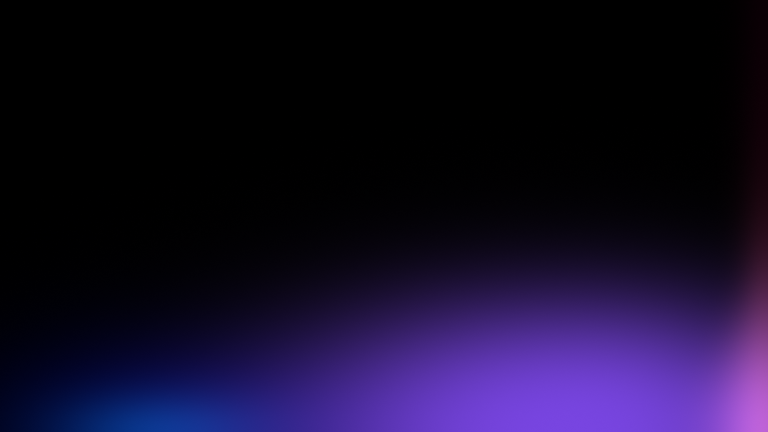
A WebGL 2 fragment shader for this background:

```glsl
#version 300 es
precision highp float;
// Soft aurora rising from the lower edge of a black field.
// Sums elliptical falloffs: a broad violet dome, a low blue pool with a
// brighter core, and a narrow rose glow along the right border.

uniform vec2 u_resolution;
out vec4 fragColor;

// Positions and radii are fractions of the canvas width and height.
const vec3 VIOLET = vec3(0.47, 0.27, 0.88);
const vec2 VIOLET_CENTER = vec2(0.75, 0.0);
const vec2 VIOLET_RADIUS = vec2(0.40, 0.32);
const float VIOLET_RIGHT_RADIUS = 0.34;
const float VIOLET_POWER = 2.6;

const vec2 BLUE_CENTER = vec2(0.20, 0.0);
const vec3 BLUE_HALO = vec3(0.0, 0.01, 0.28);
const vec2 BLUE_HALO_RADIUS = vec2(0.22, 0.20);
const vec3 BLUE_CORE = vec3(0.0, 0.18, 0.20);
const vec2 BLUE_CORE_RADIUS = vec2(0.13, 0.09);

const vec3 ROSE_LOW = vec3(0.35, 0.21, 0.23);
const vec3 ROSE_TALL = vec3(0.09, 0.0, 0.04);
const float ROSE_LOW_HEIGHT = 0.36;
const float ROSE_TALL_HEIGHT = 1.1;
const vec2 ROSE_WIDTH = vec2(0.065, 0.035);  // at the base, higher up
const float ROSE_TAPER = 0.40;

const float DITHER = 1.0 / 255.0;

// Elliptical glow; a higher power gives a flatter top and steeper flank.
float glow(vec2 offset, vec2 radius, float power) {
    return exp(-pow(length(offset / radius), power));
}

float bell(float x) {
    return exp(-x * x);
}

float hash(vec2 p) {
    vec3 q = fract(p.xyx * 0.1031);
    q += dot(q, q.yzx + 33.33);
    return fract((q.x + q.y) * q.z);
}

vec3 violetDome(vec2 uv) {
    vec2 offset = uv - VIOLET_CENTER;
    vec2 radius = VIOLET_RADIUS;
    if (offset.x > 0.0) radius.x = VIOLET_RIGHT_RADIUS;
    return VIOLET * glow(offset, radius, VIOLET_POWER);
}

vec3 bluePool(vec2 uv) {
    vec2 offset = uv - BLUE_CENTER;
    return BLUE_HALO * glow(offset, BLUE_HALO_RADIUS, 2.0)
         + BLUE_CORE * glow(offset, BLUE_CORE_RADIUS, 2.0);
}

vec3 roseEdge(vec2 uv) {
    float width = mix(ROSE_WIDTH.x, ROSE_WIDTH.y, smoothstep(0.0, ROSE_TAPER, uv.y));
    vec3 column = ROSE_LOW * bell(uv.y / ROSE_LOW_HEIGHT)
                + ROSE_TALL * bell(uv.y / ROSE_TALL_HEIGHT);
    return column * bell((1.0 - uv.x) / width);
}

void main() {
    vec2 uv = gl_FragCoord.xy / u_resolution;
    vec3 color = violetDome(uv) + bluePool(uv) + roseEdge(uv);

    // Slight dither hides banding in the dark slopes.
    color += (hash(gl_FragCoord.xy) - 0.5) * DITHER;
    fragColor = vec4(clamp(color, 0.0, 1.0), 1.0);
}
```
